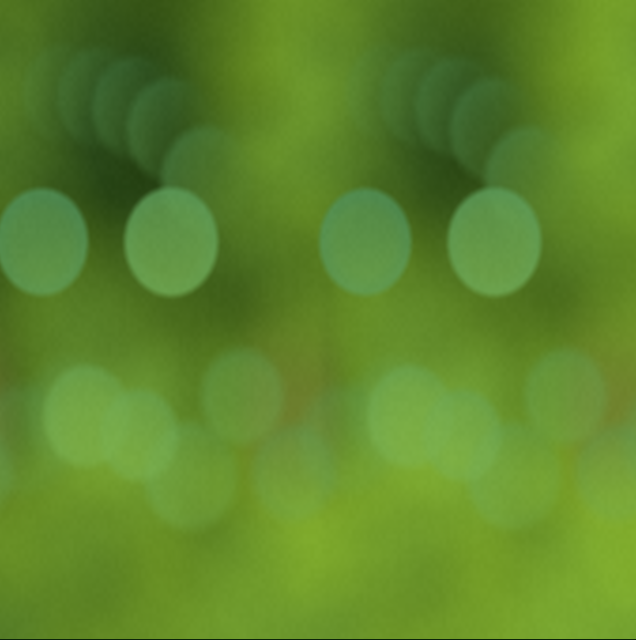
Give the GLSL for this background, as a Shadertoy shader.

```glsl
const float TAU = 6.2831853;
const float PERIOD = 0.505;        // width of one repeat, in canvas heights
const int   DISCS_PER_BAND = 7;
const float DISC_RADIUS = 0.083;
const float DISC_ASPECT = 0.86;    // width over height
const float GRAIN = 0.007;
const float BORDER = 0.0018;       // dark line along the bottom

const vec3 SHADOW = vec3(0.175, 0.285, 0.07);
const vec3 LIT    = vec3(0.475, 0.64, 0.155);
const vec3 EARTH  = vec3(0.46, 0.47, 0.19);
const vec3 MIST   = vec3(0.32, 0.57, 0.35);
const vec3 GLOW   = vec3(0.50, 0.71, 0.31);
const vec3 INK    = vec3(0.05, 0.14, 0.04);

float hash(vec2 p) {
    return fract(sin(dot(p, vec2(127.1, 311.7))) * 43758.55);
}

// Value noise that wraps in x after the given number of cells, range -1 to 1
float wrapNoise(vec2 p, float cells, float seed) {
    vec2 i = floor(p), f = p - i;
    f = f * f * f * (f * (f * 6.0 - 15.0) + 10.0);
    float x0 = mod(i.x, cells) + seed, x1 = mod(i.x + 1.0, cells) + seed;
    float low  = mix(hash(vec2(x0, i.y)), hash(vec2(x1, i.y)), f.x);
    float high = mix(hash(vec2(x0, i.y + 1.0)), hash(vec2(x1, i.y + 1.0)), f.x);
    return 2.0 * mix(low, high, f.y) - 1.0;
}

float bell(float x, float centre, float width) {
    float d = (x - centre) / width;
    return exp(-d * d);
}

// Periodic bump, 1 at the given phase and -1 half a repeat away
float wave(float phase, float peak) {
    return cos(TAU * (phase - peak));
}

// Blurred foliage: broad light and shade, warm and pale patches
vec3 foliage(vec2 p) {
    float phase = p.x / PERIOD;
    vec2 cell = p / PERIOD;
    float coarse = wrapNoise(cell * 3.0, 3.0, 11.0);
    float medium = wrapNoise(cell * 6.0, 6.0, 37.0);
    float fine = wrapNoise(cell * 12.0, 12.0, 53.0);

    float tone = 0.87 - 0.35 * smoothstep(0.25, 0.6, p.y);
    tone -= 0.17 * bell(p.y, 0.76, 0.15);
    float upper = smoothstep(0.52, 0.72, p.y) * (1.0 - 0.4 * smoothstep(0.86, 1.0, p.y));
    tone += 0.43 * upper * wave(phase, 0.89);
    tone += 0.22 * bell(p.y, 0.54, 0.12) * wave(phase, 0.22);
    tone += 0.14 * bell(p.y, 0.08, 0.16) * wave(phase, 0.82);
    tone += 0.30 * (p.x - 0.5) - 0.15 * exp(-p.x / 0.07);
    tone += 0.13 * coarse + 0.07 * medium + 0.025 * fine;

    // Seam of shade where each repeat begins
    float seam = fract(phase - 0.97);
    tone -= 0.22 * smoothstep(0.0, 0.05, seam) * exp(-seam / 0.12) * bell(p.y, 0.38, 0.16);
    vec3 col = mix(SHADOW, LIT, clamp(tone, -0.12, 1.12));

    float earth = bell(p.y, 0.36, 0.11) * smoothstep(0.3, 1.0, wave(phase, 0.9));
    float haze = bell(p.y, 0.34, 0.12) * smoothstep(-0.2, 1.0, wave(phase, 0.33));
    col = mix(col, EARTH, 0.6 * earth);
    col = mix(col, GLOW, 0.35 * haze);
    return mix(col, MIST, 0.07 + 0.08 * wrapNoise(cell * 4.0, 4.0, 71.0));
}

// Soft out-of-focus disc with a cool rim; lean fades it towards the right
vec3 addDisc(vec3 col, vec2 offset, float radius, float softness, float strength,
             float coolness, float lean) {
    vec2 q = offset / (radius * vec2(DISC_ASPECT, 1.0));
    float r = length(q);
    float cover = 1.0 - smoothstep(1.0 - softness, 1.0 + softness, r);
    float rim = smoothstep(0.55, 0.95, r);
    float side = mix(1.0, smoothstep(0.8, -0.9, q.x - 0.3 * q.y), lean);
    float cool = coolness + 0.22 * q.y + 0.15 * rim;
    vec3 tint = mix(GLOW, MIST, clamp(cool, 0.0, 1.0));
    return mix(col, tint, cover * strength * side * (0.88 + 0.12 * rim));
}

void mainImage(out vec4 fragColor, in vec2 fragCoord) {
    vec2 p = fragCoord / iResolution.y;
    vec3 col = foliage(p);

    // Two bands of discs, faintest first so the clear ones lie on top
    for (int i = DISCS_PER_BAND - 1; i >= 0; i--) {
        float k = float(i);
        float fade = k / float(DISCS_PER_BAND - 1);
        float chance = hash(vec2(k + 3.0, 5.0));

        // Upper band: a clear pair, then a rising trail of pale crescents
        float trail = k - 2.0;
        bool clear = trail < 0.0;
        vec2 high = clear ? vec2(0.53 + 0.6 * k, 0.622)
                          : vec2(0.64 - 0.11 * trail, 0.86 - 0.14 * exp(-0.8 * trail));
        float dx = (fract(p.x / PERIOD - high.x + 0.5) - 0.5) * PERIOD;
        col = addDisc(col, vec2(dx, p.y - high.y), DISC_RADIUS * (1.02 - 0.1 * fade),
                      clear ? 0.09 : 0.15, clear ? 0.86 - 0.06 * k : 0.55 - 0.4 * fade,
                      clear ? 0.42 + 0.3 * k : 0.55 + 0.2 * fade, clear ? 0.0 : 0.85);

        // Lower band: an overlapping cluster that thins out along the row
        vec2 low = vec2(0.27 + 0.16 * k, 0.31 + 0.07 * sin(2.4 * k + 0.6));
        dx = (fract(p.x / PERIOD - low.x + 0.5) - 0.5) * PERIOD;
        col = addDisc(col, vec2(dx, p.y - low.y), DISC_RADIUS * mix(0.85, 1.02, chance),
                      mix(0.13, 0.28, fade), mix(0.66, 0.28, fade),
                      0.08 + 0.45 * fade, 0.45 * chance);
    }

    // Faint grain and bottom border
    col += GRAIN * wrapNoise(p * vec2(170.0, 130.0), 400.0, 91.0);
    col = mix(INK, col, smoothstep(0.4 * BORDER, 1.2 * BORDER, p.y));
    fragColor = vec4(col, 1.0);
}
```
